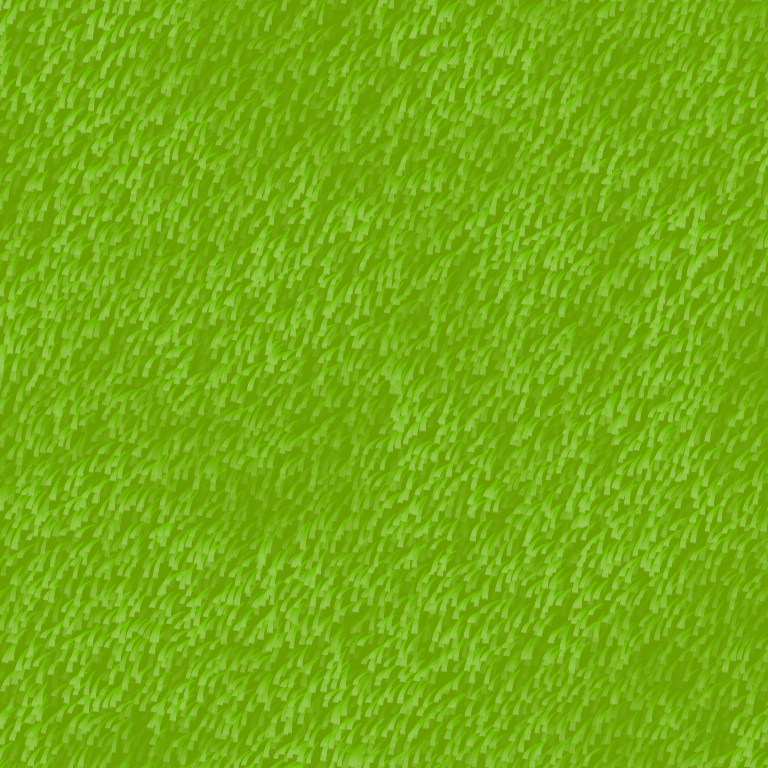
Reproduce this texture procedurally as a WebGL 2 fragment shader.

```glsl
#version 300 es
precision highp float;
// Lawn of short curved grass blades leaning to the right over dark ground.
// Each cell of a fine grid roots one translucent blade; the rows are painted
// upward, so that the pale feet of the blades lie over the tips below them.

uniform vec2 u_resolution;
out vec4 fragColor;

float hash(vec2 p) {
    return fract(sin(dot(p, vec2(127.1, 311.7))) * 43758.5453);
}

float valueNoise(vec2 p) {
    vec2 i = floor(p);
    vec2 f = smoothstep(0.0, 1.0, fract(p));
    float low = mix(hash(i), hash(i + vec2(1.0, 0.0)), f.x);
    float high = mix(hash(i + vec2(0.0, 1.0)), hash(i + vec2(1.0, 1.0)), f.x);
    return mix(low, high, f.y);
}

// Colour and coverage of one blade; p is measured from its root.
vec4 blade(vec2 p, float height, float lean, float halfWidth, float edge) {
    float t = (p.y + 0.1 * p.x) / height;
    if (t < 0.0 || t > 1.0) return vec4(0.0);

    // Distance to the bent spine, corrected for its slope
    float slope = 2.0 * lean * t / height;
    float dist = abs(p.x - lean * t * t) / sqrt(1.0 + slope * slope);
    float width = halfWidth * pow(1.0 - t, 0.65);
    float cover = 1.0 - smoothstep(width - edge, width + edge, dist);

    // Soft blunt foot, pale at the root and vivid at the tip
    cover *= smoothstep(0.0, 0.1, t) * (1.0 - smoothstep(0.94, 1.0, t));
    vec3 color = mix(vec3(0.60, 0.79, 0.33), vec3(0.43, 0.76, 0.0),
                     smoothstep(0.12, 0.75, t));
    return vec4(color, cover);
}

void main() {
    vec2 uv = gl_FragCoord.xy / u_resolution.y;
    float edge = max(0.0005, 0.5 / u_resolution.y);
    float cells = 80.0;
    vec2 home = floor(uv * cells);
    vec3 color = vec3(0.415, 0.615, 0.0);

    // Rows run upward, from the lowest root that reaches this point
    for (int row = -4; row <= 1; row++) {
        for (int col = -4; col <= 1; col++) {
            vec2 id = home + vec2(col, row);
            vec2 jitter = vec2(hash(id), hash(id + 17.3));
            vec2 root = (id + jitter) / cells;

            // Tall blades stand straighter than short ones
            float tall = hash(id + 41.9);
            float height = mix(0.019, 0.040, tall);
            float lean = mix(0.018, 0.009, tall) + 0.006 * hash(id + 63.1);
            float halfWidth = mix(0.0032, 0.0046, hash(id + 85.7));

            // Blades are bold or faint, and thin out in broad patches
            float patchiness = 0.6 * valueNoise(root * 9.0 + 5.0)
                             + 0.4 * valueNoise(root * 23.0 + 31.0);
            float opacity = mix(0.15, 0.9, smoothstep(0.1, 0.75, hash(id + 107.5)));
            opacity *= mix(0.35, 1.35, patchiness);

            vec4 b = blade(uv - root, height, lean, halfWidth, edge);
            color = mix(color, b.rgb, b.a * min(opacity, 0.9));
        }
    }
    fragColor = vec4(color, 1.0);
}
```
